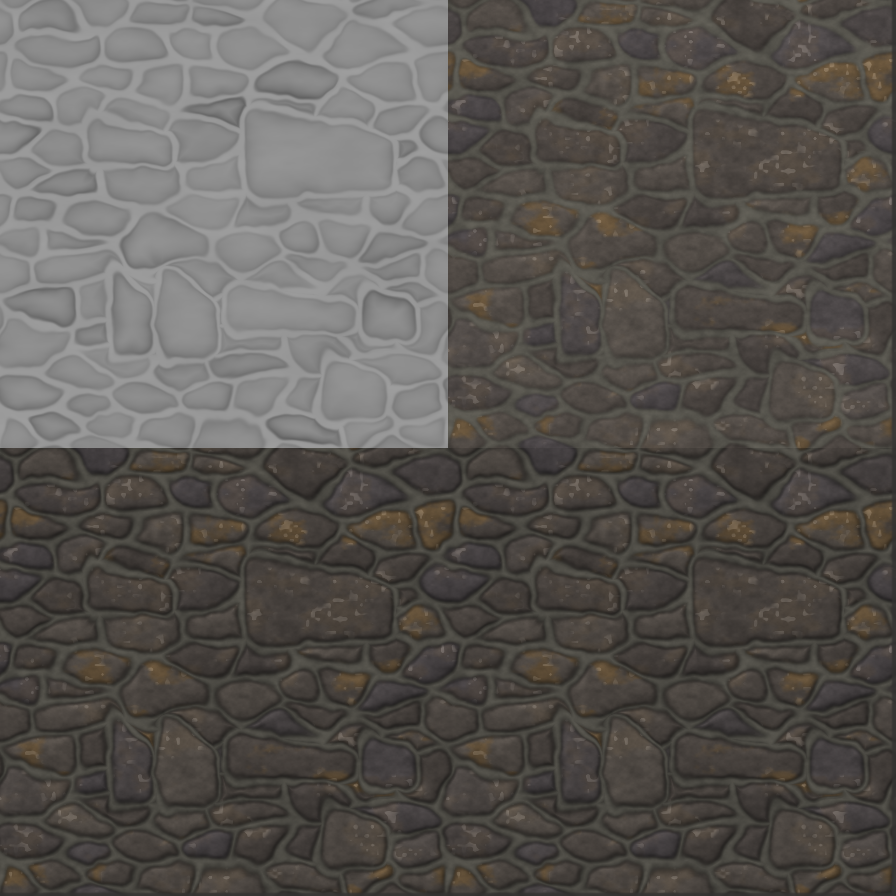
Give the GLSL for this texture map, as a Shadertoy shader.

```glsl
// Rubble stone wall in a two by two atlas: one grey cavity map and three colour maps.

float hash(vec2 p) {
    vec3 q = fract(p.xyx * vec3(0.1031, 0.1030, 0.0973));
    q += dot(q, q.yzx + 33.33);
    return fract((q.x + q.y) * q.z);
}

// Value noise that wraps after the given number of cells.
float noise(vec2 p, vec2 cells) {
    p *= cells;
    vec2 i = floor(p), f = fract(p);
    f = f * f * (3.0 - 2.0 * f);
    vec2 a = mod(i, cells), b = mod(i + 1.0, cells);
    return mix(mix(hash(a), hash(vec2(b.x, a.y)), f.x),
               mix(hash(vec2(a.x, b.y)), hash(b), f.x), f.y);
}

float fbm(vec2 p, vec2 cells) {
    float sum = 0.0, weight = 0.5;
    for (int i = 0; i < 4; i++) {
        sum += weight * noise(p, cells);
        cells *= 2.0;
        weight *= 0.5;
    }
    return sum / 0.9375;
}

float smoothMin(float a, float b, float k) {
    float h = max(k - abs(a - b), 0.0) / k;
    return min(a, b) - h * h * k * 0.25;
}

// Centre of the stone in a cell; some cells stay empty so neighbours grow.
vec2 stoneCentre(vec2 cell, vec2 cells) {
    vec2 id = mod(cell, cells);
    if (hash(id + 71.0) > 0.86) return vec2(1e3);
    vec2 jitter = vec2(hash(id + 5.0), hash(id + 37.0)) - 0.5;
    return cell + 0.5 + jitter * vec2(0.8, 0.65) + vec2(0.5 * mod(id.y, 2.0) - 0.25, 0.0);
}

// x: distance to the joint centre in tile units, yz: stone identity.
vec3 wall(vec2 p) {
    p += 0.022 * (vec2(noise(p, vec2(11.0)), noise(p + 0.37, vec2(13.0))) - 0.5);
    p += 0.008 * (vec2(noise(p, vec2(37.0)), noise(p + 0.61, vec2(41.0))) - 0.5);

    // Small stones: flattened Voronoi cells with rounded corners.
    vec2 cells = vec2(8.0, 14.0), q = p * cells, base = floor(q);
    vec2 nearest = vec2(0.0), id = vec2(0.0);
    float best = 1e3;
    for (int y = -2; y <= 2; y++)
    for (int x = -2; x <= 2; x++) {
        vec2 cell = base + vec2(x, y), d = stoneCentre(cell, cells) - q;
        if (dot(d, d) < best) {
            best = dot(d, d);
            nearest = d;
            id = mod(cell, cells);
        }
    }
    float edge = 0.1;
    for (int y = -2; y <= 2; y++)
    for (int x = -2; x <= 2; x++) {
        vec2 d = stoneCentre(base + vec2(x, y), cells) - q, across = d - nearest;
        if (dot(across, across) > 1e-4 && dot(d, d) < 50.0)
            edge = smoothMin(edge, dot(0.5 * (d + nearest), across) / length(across * cells), 0.014);
    }

    // Large stones: centre and half size, each tapering to one side.
    vec4 large[7] = vec4[7](
        vec4(0.716, 0.648, 0.170, 0.088), vec4(0.290, 0.675, 0.105, 0.052),
        vec4(0.293, 0.285, 0.050, 0.088), vec4(0.415, 0.285, 0.070, 0.088),
        vec4(0.645, 0.300, 0.148, 0.052), vec4(0.862, 0.295, 0.066, 0.055),
        vec4(0.790, 0.120, 0.078, 0.062));
    for (int i = 0; i < 7; i++) {
        vec2 d = p - large[i].xy, size = large[i].zw;
        d -= round(d);
        d.y += size.y * 0.2 * (d.x / size.x);
        d.y *= 1.0 + 0.28 * clamp(d.x / size.x, -1.0, 1.0);
        vec2 corner = abs(d) - size + 0.036;
        float inside = 0.036 - length(max(corner, 0.0)) - min(max(corner.x, corner.y), 0.0);
        if (inside > 0.0) {
            edge = inside;
            id = vec2(float(i), 99.0);
        } else edge = min(edge, -inside);
    }
    return vec3(edge - 0.004 - 0.007 * noise(p, vec2(19.0)), id);
}

float bulge(float edge) {
    return 1.0 - exp(-max(edge, 0.0) / 0.012);
}

vec3 cavityMap(vec2 p, float edge, float tone, float relief) {
    float strength = 0.03 + 0.17 * tone * tone * noise(p, vec2(9.0)) + 0.05 * noise(p, vec2(16.0));
    float rim = smoothstep(-0.004, 0.004, edge) * exp(-max(edge, 0.0) / 0.013);
    float joint = 1.0 - smoothstep(-0.007, 0.003, edge);
    float streaks = fbm(p, vec2(9.0, 22.0)) - 0.5;
    return vec3(0.565 - strength * 1.1 * rim + 0.035 * joint + 0.05 * streaks + 0.035 * relief);
}

vec3 colourMap(vec2 p, float edge, vec2 id, float relief, float depth) {
    float tone = hash(id + 13.0), tint = hash(id + 29.0);
    float blotch = fbm(p, vec2(14.0, 20.0)), grain = fbm(p + 0.23, vec2(64.0, 80.0));

    // Brown grey stone with violet and ochre staining.
    vec3 stone = mix(vec3(0.245, 0.225, 0.212), vec3(0.295, 0.273, 0.253), tone);
    stone = mix(stone, vec3(0.245, 0.232, 0.250), 0.6 * smoothstep(0.65, 0.9, tint));
    float rust = smoothstep(0.50, 0.72, blotch) * (0.2 + 0.7 * step(tint, 0.3));
    stone = mix(stone, vec3(0.335, 0.270, 0.185), rust);
    stone *= 0.80 + 0.25 * blotch + 0.30 * grain;
    stone += 0.10 * smoothstep(0.70, 0.82, noise(p, vec2(83.0, 97.0))) * smoothstep(0.5, 0.7, blotch);

    vec3 mortar = vec3(0.325, 0.317, 0.290) * (0.78 + 0.22 * grain + 0.24 * blotch);
    vec3 colour = mix(mortar, stone, smoothstep(-0.004, 0.004, edge));

    // Light from the upper left, with a dark crease around each stone.
    colour *= 1.0 + relief * (0.22 + 0.18 * depth);
    colour *= 1.0 - (0.13 + 0.15 * depth) * exp(-pow((edge - 0.001) / 0.006, 2.0));
    return colour * mix(1.08, 0.97, depth);
}

void mainImage(out vec4 fragColor, in vec2 fragCoord) {
    vec2 uv = fragCoord / iResolution.xy, tile = floor(uv * 2.0), p = fract(uv * 2.0);
    vec3 here = wall(p);
    float relief = bulge(here.x) - bulge(wall(p + vec2(-0.004, 0.007)).x);

    vec3 colour;
    if (tile.x < 0.5 && tile.y > 0.5)
        colour = cavityMap(p, here.x, hash(here.yz + 47.0), relief);
    else {
        colour = colourMap(p, here.x, here.yz, relief, 1.0 - tile.y);
        // Dark margin on the right and bottom of the sheet.
        float margin = max(smoothstep(0.994, 0.997, uv.x), 1.0 - smoothstep(0.002, 0.005, uv.y));
        colour = mix(colour, vec3(0.20, 0.195, 0.19), 0.8 * margin);
    }
    fragColor = vec4(colour, 1.0);
}
```
